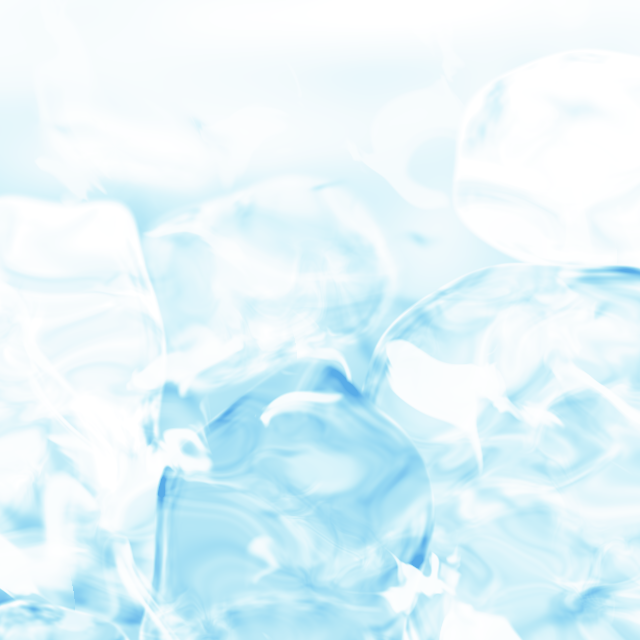
This texture is drawn by a Shadertoy shader. Its source:

```glsl
// Heap of clear ice in pale blue light, hazy at the back and crisp in front.
// Each lump is a warped superellipse with streaks along its rim and glassy
// folds inside; a single "tone" (0 white, 6 deep blue) is coloured at the end.

#define FOLD_SCALE vec2(7.0, 11.0)
#define FOLD_DEPTH 2.1
#define RIM_WIDTH 0.055
#define RIM_DEPTH 4.2
#define OUTLINE_WOBBLE 0.035
#define SHADOW_DEPTH 0.9
#define GLINT_SCALE 15.0
#define GLINT_DEPTH 1.5
#define FLARE_STRENGTH 0.85
#define STROKE_COUNT 22

vec2 hash2(vec2 p) {
    vec3 h = fract(p.xyx * vec3(0.1031, 0.1030, 0.0973));
    h += dot(h, h.yzx + 33.33);
    return fract((h.xx + h.yz) * h.zy);
}

float corner(vec2 cell, vec2 offset) {
    float a = 6.2832 * hash2(cell).x;
    return dot(vec2(cos(a), sin(a)), offset);
}

float gradientNoise(vec2 p) {
    vec2 i = floor(p), f = p - i;
    vec2 u = f * f * f * (f * (f * 6.0 - 15.0) + 10.0);
    vec2 e = vec2(1.0, 0.0);
    float low = mix(corner(i, f), corner(i + e, f - e), u.x);
    float high = mix(corner(i + e.yx, f - e.yx), corner(i + 1.0, f - 1.0), u.x);
    return 1.3 * mix(low, high, u.y);
}

vec2 warp(vec2 p) {
    return vec2(gradientNoise(p + 11.3), gradientNoise(p + 47.7));
}

// Noise bent over itself, like light through uneven glass
float glass(vec2 p, float crisp) {
    p += 0.9 * warp(p * 0.7);
    p += 0.4 * warp(p * 1.7);
    float fine = 0.45 * gradientNoise(p * 2.3 + 5.1) + 0.3 * gradientNoise(p * 4.9 + 9.4);
    return gradientNoise(p) + crisp * fine;
}

vec2 turned(vec2 p, float a) {
    return mat2(cos(a), -sin(a), sin(a), cos(a)) * p;
}

float band(float x, float width) {
    return exp(-x * x / (width * width));
}

// Paints one lump over the tone; "body" is its tone, "deepen" its change downwards
void ice(inout float tone, vec2 p, vec2 centre, vec2 radius, float turn,
         float squareness, float blur, float body, float deepen, float crisp) {
    vec2 seed = centre * 37.0 + 60.0;
    vec2 q = turned(p - centre, turn);
    q += OUTLINE_WOBBLE * warp(q * 5.0 + seed);
    vec2 k = pow(abs(q / radius) + 1e-4, vec2(squareness));
    float d = (pow(k.x + k.y, 1.0 / squareness) - 1.0) * min(radius.x, radius.y);
    float around = atan(q.x, q.y);

    // Folds inside
    float t = body - deepen * q.y / radius.y;
    t += FOLD_DEPTH * (0.35 + 0.65 * crisp) * glass(q * FOLD_SCALE + seed, crisp);

    // Streaks that follow the rim
    float rim = smoothstep(-RIM_WIDTH, -0.1 * RIM_WIDTH, d);
    float streak = gradientNoise(vec2(around * 3.0, d * 48.0) + seed);
    float fineStreak = gradientNoise(vec2(around * 7.0, d * 120.0) + seed.yx);
    float patchy = smoothstep(-0.35, 0.4, gradientNoise(vec2(around * 2.2, 3.7) + seed));
    t += crisp * rim * patchy * (0.7 + RIM_DEPTH * (streak + 0.5 * fineStreak));

    // Pale lip with a dark line beneath it
    float lip = max(blur, 0.003);
    t += crisp * (1.7 * patchy * band(d + 2.8 * lip, 1.5 * lip) - 1.1 * band(d, lip));

    float shade = exp(-max(d, 0.0) / 0.035) * (0.5 + 1.2 * gradientNoise(p * 8.0 + seed));
    tone += SHADOW_DEPTH * crisp * max(shade, 0.0);
    tone = mix(tone, max(t, 0.0), smoothstep(blur, -blur, d));
}

// Scattered short dark strokes, softer towards the back
float strokes(vec2 p) {
    float sum = 0.0;
    for (int i = 0; i < STROKE_COUNT; i++) {
        vec2 h = hash2(vec2(float(i) * 7.0 + 3.0, 19.0));
        vec2 g = hash2(vec2(41.0, float(i) * 5.0 + 8.0));
        vec2 at = vec2(h.x, h.y * 0.88);
        vec2 q = turned(p - at, mix(-0.7, 0.8, g.x));
        q += 0.018 * warp(p * 18.0);
        vec2 size = mix(vec2(0.018, 0.006), vec2(0.055, 0.015), g.y);
        sum += exp(-dot(q / size, q / size)) * mix(1.9, 1.1, at.y);
    }
    return sum;
}

vec3 iceColour(float tone) {
    vec3 ramp[7] = vec3[7](vec3(1.0), vec3(0.95, 0.98, 0.99), vec3(0.83, 0.95, 0.98),
        vec3(0.70, 0.90, 0.96), vec3(0.59, 0.85, 0.95), vec3(0.48, 0.77, 0.93),
        vec3(0.35, 0.68, 0.91));
    float t = clamp(tone, 0.0, 5.999);
    int i = int(t);
    return mix(ramp[i], ramp[i + 1], fract(t));
}

void mainImage(out vec4 fragColor, in vec2 fragCoord) {
    vec2 p = fragCoord / iResolution.y;
    float front = smoothstep(0.8, 0.3, p.y);

    // Hazy backdrop
    float tone = 0.9 - 0.4 * p.x + 1.2 * smoothstep(0.95, 0.45, p.y);
    tone += 1.0 * gradientNoise(p * vec2(2.5, 7.0) + 3.0) - 0.5 * smoothstep(0.88, 1.0, p.y);

    // Lumps from back to front
    ice(tone, p, vec2(0.20, 0.77), vec2(0.12, 0.055), -0.35, 2.2, 0.025, 0.1, 0.3, 0.1);
    ice(tone, p, vec2(0.95, 0.74), vec2(0.25, 0.175), 0.0, 2.3, 0.004, 0.2, 0.1, 0.55);
    ice(tone, p, vec2(0.42, 0.56), vec2(0.20, 0.14), 0.3, 2.8, 0.012, 1.1, 0.2, 0.45);
    ice(tone, p, vec2(0.10, 0.35), vec2(0.16, 0.35), 0.04, 5.0, 0.004, 1.0, 0.9, 0.75);
    ice(tone, p, vec2(0.87, 0.24), vec2(0.31, 0.36), 0.1, 2.6, 0.003, 1.7, 0.2, 0.9);
    ice(tone, p, vec2(0.43, 0.09), vec2(0.21, 0.34), -0.2, 2.4, 0.003, 2.7, -0.7, 0.9);
    ice(tone, p, vec2(0.42, -0.08), vec2(0.18, 0.15), 0.1, 2.2, 0.015, 2.7, 0.2, 0.5);
    ice(tone, p, vec2(0.08, -0.06), vec2(0.14, 0.12), -0.3, 2.5, 0.004, 2.8, 0.2, 0.9);

    // Dark strokes, small glints and white flares
    tone += strokes(p);
    float busy = smoothstep(0.0, 0.4, gradientNoise(p * 5.0 + 21.0));
    tone += GLINT_DEPTH * front * busy * glass(turned(p, -0.5) * GLINT_SCALE, 0.8);
    float flare = smoothstep(0.22, 0.5, glass(turned(p, 0.6) * vec2(9.0, 6.0) + 31.0, 0.7));
    tone *= 1.0 - FLARE_STRENGTH * flare * mix(0.5, 1.0, front);

    fragColor = vec4(iceColour(tone), 1.0);
}
```
